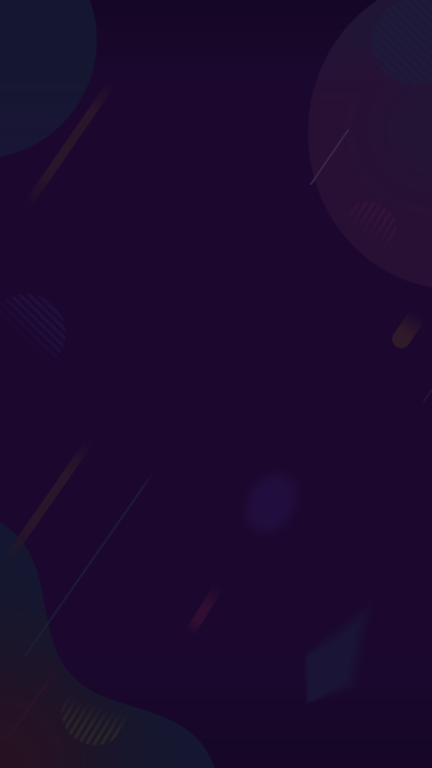
Give the GLSL for this background, as a Shadertoy shader.

```glsl
// Dark violet backdrop with soft gradient blobs, slanted streaks,
// striped discs and two blurred shapes. Every part is a signed distance
// turned into a mask; x runs 0..1 and y keeps the same unit.

const vec3 VIOLET = vec3(0.108, 0.031, 0.183);
const vec3 TEAL = vec3(0.078, 0.092, 0.185);
const vec3 PLUM = vec3(0.155, 0.063, 0.205);
const vec3 SLATE = vec3(0.125, 0.085, 0.205);
const vec3 RUST = vec3(0.150, 0.068, 0.135);
const vec3 INDIGO = vec3(0.132, 0.055, 0.245);
const vec3 NAVY = vec3(0.100, 0.082, 0.210);

// Coverage of a shape whose distance d is negative inside.
float cover(float d, float blur) {
    return 1.0 - smoothstep(-blur, blur, d);
}

float ellipse(vec2 p, vec2 radii) {
    return (length(p / radii) - 1.0) * min(radii.x, radii.y);
}

vec2 rotate(vec2 p, float angle) {
    float c = cos(angle), s = sin(angle);
    return vec2(c * p.x + s * p.y, c * p.y - s * p.x);
}

// Rounded streak from a to b; fade holds the fading share at each end.
float streak(vec2 p, vec2 a, vec2 b, float halfWidth, vec2 fade, float blur) {
    vec2 axis = b - a;
    float t = dot(p - a, axis) / dot(axis, axis);
    float d = length(p - a - axis * clamp(t, 0.0, 1.0)) - halfWidth;
    float ends = 1.0;
    if (fade.x > 0.0) ends *= smoothstep(0.0, fade.x, t);
    if (fade.y > 0.0) ends *= 1.0 - smoothstep(1.0 - fade.y, 1.0, t);
    return cover(d, blur) * ends;
}

float stripes(vec2 p, vec2 normal, float period, float blur) {
    float wave = abs(fract(dot(p, normal) / period) - 0.5) * period;
    return cover(wave - period * 0.25, blur);
}

// Distance to a wavy edge across the lower left corner.
float waveEdge(vec2 p) {
    vec2 q = p - vec2(0.0, 0.551);
    float along = dot(q, vec2(0.663, -0.748));
    float across = dot(q, vec2(0.748, 0.663));
    return (across + 0.039 - 0.060 * cos(10.05 * (along - 0.044))) * 0.9;
}

// Kite with its waist at the origin, normalised to 0 on the edge.
float kite(vec2 p, float halfWidth, float up, float down) {
    return abs(p.x) / halfWidth + (p.y > 0.0 ? p.y / up : -p.y / down) - 1.0;
}

void mainImage(out vec4 fragColor, in vec2 fragCoord) {
    float px = 1.0 / iResolution.x;
    float top = iResolution.y * px;
    vec2 p = fragCoord * px;

    // Backdrop, darker toward the top and bottom edges
    float shade = 0.20 * smoothstep(top - 0.22, top, p.y)
                + 0.18 * (1.0 - smoothstep(0.0, 0.28, p.y));
    vec3 color = VIOLET * (1.0 - shade);

    // Large blobs with inner gradients
    float leftDisc = length(p - vec2(-0.051, 1.685)) - 0.275;
    vec3 leftFill = mix(NAVY, TEAL, smoothstep(1.38, 1.70, p.y));
    color = mix(color, leftFill, cover(leftDisc, px));

    float rightDisc = ellipse(p - vec2(1.053, 1.470), vec2(0.340, 0.362));
    float lift = smoothstep(0.25, 0.0, length(p - vec2(1.0, 1.48)));
    vec3 rightFill = mix(PLUM, SLATE, max(lift * 0.7, smoothstep(1.50, 1.78, p.y)));
    color = mix(color, rightFill, cover(rightDisc, px));

    float warm = 1.0 - smoothstep(0.02, 0.42, length(p * vec2(1.0, 0.9)));
    color = mix(color, mix(TEAL, RUST, warm), cover(waveEdge(p), px));

    // Blurred ellipse and kite
    vec2 oval = rotate(p - vec2(0.628, 0.613), -0.5);
    color = mix(color, INDIGO, cover(ellipse(oval, vec2(0.051, 0.068)), 0.018));
    vec2 gem = rotate(p - vec2(0.760, 0.226), -0.57);
    float gemBlur = mix(0.14, 0.40, smoothstep(-0.08, 0.08, gem.y + gem.x));
    color = mix(color, NAVY, cover(kite(gem, 0.062, 0.155, 0.090), gemBlur));

    // Slanted streaks: end points, then colour and half width, then fades
    vec4 ends[8] = vec4[8](
        vec4(0.051, 1.285, 0.267, 1.598), vec4(0.000, 0.458, 0.217, 0.770),
        vec4(0.929, 0.993, 0.972, 1.056), vec4(0.435, 0.306, 0.512, 0.430),
        vec4(0.720, 1.352, 0.806, 1.477), vec4(0.058, 0.259, 0.359, 0.690),
        vec4(0.000, 0.046, 0.139, 0.238), vec4(0.977, 0.843, 1.010, 0.890));
    vec4 look[8] = vec4[8](
        vec4(0.165, 0.085, 0.165, 0.010), vec4(0.160, 0.085, 0.165, 0.010),
        vec4(0.185, 0.100, 0.165, 0.021), vec4(0.190, 0.050, 0.195, 0.012),
        vec4(0.220, 0.165, 0.270, 0.002), vec4(0.115, 0.115, 0.215, 0.002),
        vec4(0.185, 0.070, 0.165, 0.002), vec4(0.145, 0.085, 0.205, 0.002));
    vec2 fades[8] = vec2[8](vec2(0.35, 0.3), vec2(0.35, 0.3), vec2(0.0, 0.9),
        vec2(0.3, 0.5), vec2(0.0), vec2(0.0, 0.1), vec2(0.3), vec2(0.2, 0.0));
    for (int i = 0; i < 8; i++) {
        float m = streak(p, ends[i].xy, ends[i].zw, look[i].w, fades[i], px);
        color = mix(color, look[i].rgb, m);
    }

    // Striped discs: centre, radius and stripe tilt, then colour and solid fill
    vec4 disc[4] = vec4[4](
        vec4(0.961, 1.681, 0.100, 0.80), vec4(0.062, 1.007, 0.090, 0.80),
        vec4(0.852, 1.245, 0.066, -0.55), vec4(0.220, 0.130, 0.077, -0.55));
    vec4 ink[4] = vec4[4](
        vec4(0.105, 0.110, 0.225, 0.35), vec4(0.130, 0.065, 0.250, 0.0),
        vec4(0.205, 0.070, 0.220, 0.0), vec4(0.170, 0.150, 0.150, 0.0));
    vec2 toward[4] = vec2[4](vec2(0.0), vec2(0.7), vec2(0.6, 0.8), vec2(-0.3, -0.95));
    for (int i = 0; i < 4; i++) {
        vec2 q = p - disc[i].xy;
        float r = disc[i].z;
        float lines = stripes(q, vec2(cos(disc[i].w), sin(disc[i].w)), 0.015, px);
        float fade = i == 0 ? 1.0 : smoothstep(-0.35, 0.55, dot(q, toward[i]) / r);
        float m = cover(length(q) - r, px) * max(lines, ink[i].w) * fade;
        color = mix(color, ink[i].rgb, m * 0.85);
    }

    fragColor = vec4(color, 1.0);
}
```
